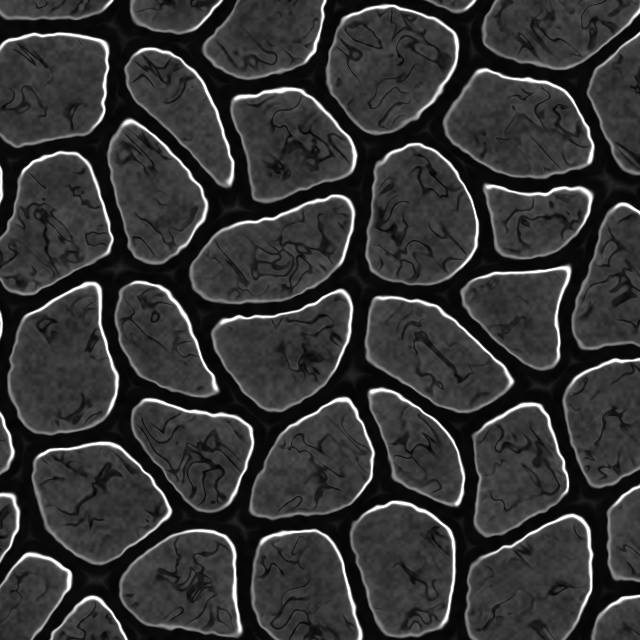
Write a three.js fragment shader that draws this texture.

```glsl
#define CELLS 5.3
#define JITTER 0.86
#define HALF_GAP 0.0105
#define CORNER_SHARPNESS 15.0
#define RIM_WIDTH 0.0024
#define WRINKLE_SCALE 44.0
#define WRINKLE_DEPTH 0.13
#define STONE_TONE 0.205
#define GAP_TONE 0.018
#define JUNCTION_TONE 0.13
#define LIGHT_DIR vec2(0.72, 0.69)

varying vec2 vUv;

vec2 hash2(vec2 p) {
  vec2 q = vec2(dot(p, vec2(127.1, 311.7)), dot(p, vec2(269.5, 183.3)));
  return fract(sin(q) * 43758.55);
}

float noise(vec2 p) {
  vec2 i = floor(p);
  vec2 f = fract(p);
  f = f * f * (3.0 - 2.0 * f);
  float low = mix(hash2(i).x, hash2(i + vec2(1.0, 0.0)).x, f.x);
  float high = mix(hash2(i + vec2(0.0, 1.0)).x, hash2(i + vec2(1.0)).x, f.x);
  return mix(low, high, f.y);
}

vec2 cellPoint(vec2 cell) {
  return cell + 0.5 + JITTER * (hash2(cell + 17.0) - 0.5);
}

// Bends straight cell borders and roughens them slightly
vec2 bend(vec2 p) {
  vec2 curve = sin(p.yx * 15.0 + vec2(0.7, 2.1)) * 0.016
             + sin(p.yx * 31.0 + p * 9.0 + vec2(3.2, 1.4)) * 0.006;
  vec2 rough = vec2(noise(p * 75.0), noise(p * 75.0 + 31.0)) - 0.5;
  return p + curve + rough * 0.005;
}

// Returns outward border normal in xy, rounded border distance in z
vec3 stoneBorder(vec2 p) {
  vec2 home = floor(p);
  vec2 nearestCell = home;
  float nearest = 100.0;
  for (int y = -1; y <= 1; y++) {
    for (int x = -1; x <= 1; x++) {
      vec2 cell = home + vec2(float(x), float(y));
      vec2 offset = cellPoint(cell) - p;
      float squared = dot(offset, offset);
      if (squared < nearest) {
        nearest = squared;
        nearestCell = cell;
      }
    }
  }
  vec2 center = cellPoint(nearestCell);
  vec2 normal = vec2(0.0);
  float total = 0.0;
  for (int y = -2; y <= 2; y++) {
    for (int x = -2; x <= 2; x++) {
      if (x == 0 && y == 0) continue;
      vec2 other = cellPoint(nearestCell + vec2(float(x), float(y)));
      vec2 across = normalize(other - center);
      float weight = exp(-CORNER_SHARPNESS * dot(0.5 * (center + other) - p, across));
      normal += across * weight;
      total += weight;
    }
  }
  return vec3(normalize(normal + 1e-6), -log(total) / CORNER_SHARPNESS);
}

// Broken, winding creases with a soft light flank
float wrinkles(vec2 p) {
  vec2 q = p * WRINKLE_SCALE;
  q += 0.7 * sin(q.yx * 0.9 + vec2(1.0, 4.0)) + 0.3 * sin(q.yx * 2.3 + q);
  float height = 0.7 * noise(q) + 0.3 * noise(q * 2.1 + 9.0) - 0.5;
  float crease = 1.0 - smoothstep(0.015, 0.10, abs(height));
  float broken = smoothstep(0.32, 0.66, noise(q * 0.55 + 40.0));
  float flank = smoothstep(0.06, 0.14, height) * (1.0 - smoothstep(0.14, 0.26, height));
  return broken * (crease - 0.25 * flank);
}

void main() {
  vec3 border = stoneBorder(bend(vUv) * CELLS + vec2(3.0, 8.0));
  float inset = border.z / CELLS - HALF_GAP;

  // Stone face: cloudy tone, fine grain and dark creases
  float cloud = noise(vUv * 18.0) - 0.5;
  float grain = noise(vUv * 95.0) + noise(vUv.yx * 170.0 + 5.0) - 1.0;
  float stone = STONE_TONE + 0.06 * cloud + 0.065 * grain;
  stone -= WRINKLE_DEPTH * wrinkles(vUv) * smoothstep(0.003, 0.014, inset);
  stone += 0.09 * exp(-max(inset, 0.0) / 0.011);

  // Gaps: black channels, lifting to grey where they widen
  float widen = smoothstep(HALF_GAP + 0.001, HALF_GAP + 0.012, -inset);
  float gap = GAP_TONE + 0.025 * noise(vUv * 80.0) + JUNCTION_TONE * widen * (0.75 + 0.3 * grain);

  // Rim: bright on the lit sides, faint on the others
  float lit = smoothstep(-0.25, 0.45, dot(border.xy, LIGHT_DIR));
  float offRim = (inset - 0.0022) / RIM_WIDTH;
  float rim = exp(-offRim * offRim) * mix(0.22, 0.88, lit);
  rim *= 0.8 + 0.4 * noise(vUv * 28.0 + 12.0);

  float tone = mix(gap, stone, smoothstep(-0.0022, 0.0012, inset)) + rim;
  gl_FragColor = vec4(vec3(clamp(tone, 0.0, 1.0)), 1.0);
}
```
